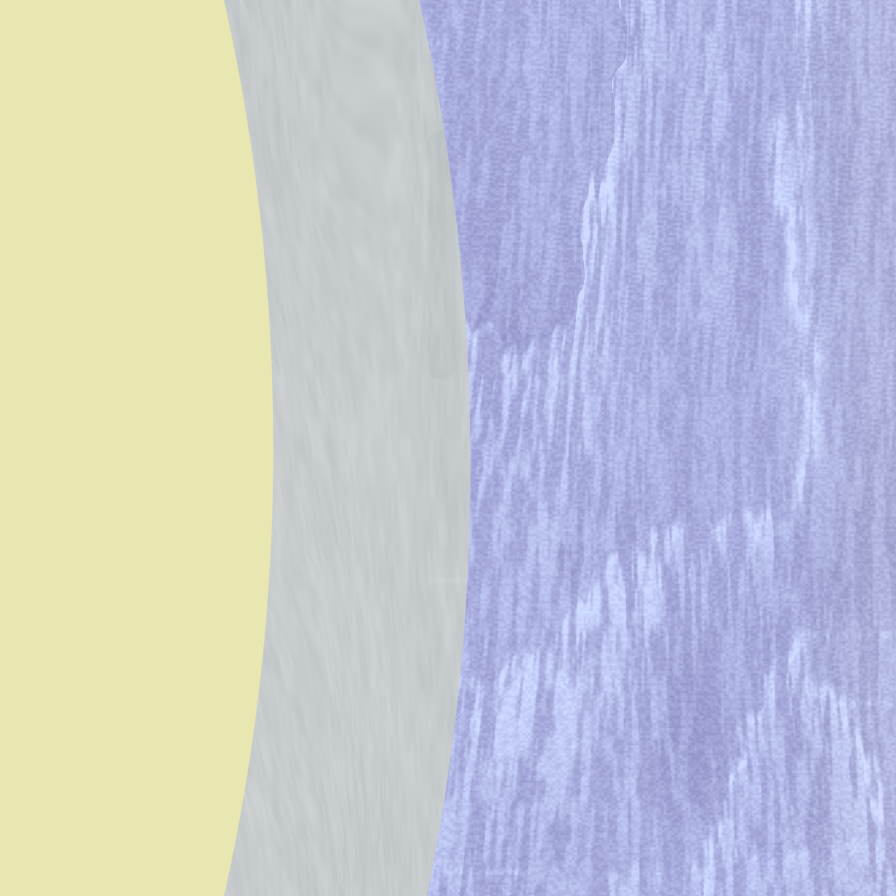
A WebGL 2 fragment shader for this background:

```glsl
#version 300 es
precision highp float;
// Pale yellow disc and grey wood band curving over a lavender wood grain.
uniform vec2 u_resolution;
out vec4 outColor;

const vec3 YELLOW = vec3(0.914, 0.906, 0.694);
const vec3 GREY_DARK = vec3(0.725, 0.745, 0.755);
const vec3 GREY_LIGHT = vec3(0.825, 0.840, 0.843);
const vec3 WOOD_DARK = vec3(0.585, 0.590, 0.795);
const vec3 WOOD_LIGHT = vec3(0.790, 0.835, 0.995);
const vec3 YELLOW_DISC = vec3(-1.995, 0.500, 2.300); // centre, radius
const vec3 GREY_DISC = vec3(-1.875, 0.480, 2.400);
const vec2 FIBRE = vec2(150.0, 15.0);  // grain frequency across, along
const vec2 THREAD = vec2(290.0, 42.0);
const float RAGGED = 0.035;
const float SPECK = 0.40;

float hash(vec2 p) {
  return fract(sin(dot(p, vec2(127.1, 311.7))) * 43758.5453);
}

float noise(vec2 p) {
  vec2 i = floor(p), f = fract(p);
  f = f * f * (3.0 - 2.0 * f);
  return mix(mix(hash(i), hash(i + vec2(1, 0)), f.x),
             mix(hash(i + vec2(0, 1)), hash(i + vec2(1, 1)), f.x), f.y);
}

float discMask(vec2 p, vec3 disc) {
  float soft = 0.8 / u_resolution.y;
  return smoothstep(soft, -soft, length(p - disc.xy) - disc.z);
}

// Bright just under a growth edge, fading with depth
float under(float depth, float fade) {
  return smoothstep(-0.004, 0.010, depth) * exp(-max(depth, 0.0) / fade);
}

float band(float x, float centre, float width) {
  float d = (x - centre) / width;
  return exp(-d * d);
}

// Heights of the three growth edges across the wood
float upperEdge(float x) {
  return 0.642 - 0.028 * smoothstep(0.52, 0.57, x) + 0.036 * smoothstep(0.60, 0.645, x)
       + 0.14 * smoothstep(0.64, 0.662, x) + 0.27 * smoothstep(0.672, 0.705, x);
}

float middleEdge(float x) {
  return 0.245 + 0.045 * smoothstep(0.52, 0.62, x) + 0.10 * smoothstep(0.61, 0.70, x)
       + 0.035 * smoothstep(0.69, 0.77, x);
}

float peakEdge(float x) {
  float left = max(0.89 - x, 0.0), right = max(x - 0.89, 0.0);
  return 0.297 - 1.1 * left - 13.0 * left * left - 1.8 * right;
}

vec3 lavenderWood(vec2 p) {
  // Grain: drifting fibres, thin threads, weave specks
  float x = p.x + 0.025 * noise(p * vec2(5.0, 4.0))
          - 0.10 * (p.y - 0.5) * smoothstep(0.76, 0.56, p.x);
  float fibre = noise(vec2(x, p.y) * FIBRE);
  float thread = noise(vec2(x, p.y) * THREAD);
  float speck = noise(p * vec2(330.0, 360.0)) - 0.5;
  float streak = smoothstep(0.32, 0.68, 0.6 * fibre + 0.4 * thread);
  float cloud = noise(p * vec2(13.0, 5.0) + 7.0) - 0.5;

  // Pale growth patches
  float ragged = RAGGED * (noise(vec2(x * FIBRE.x, p.y * 6.0)) - 0.5);
  float ex = p.x + 0.020 * (noise(p * vec2(40.0, 32.0)) - 0.5);
  float a = upperEdge(ex) + ragged - p.y;
  float b = middleEdge(ex) + ragged - p.y;
  float c = peakEdge(ex) + ragged - p.y;
  float pale = under(a, 0.19) * smoothstep(0.79, 0.70, p.x);
  float fade = mix(0.19, 0.06, smoothstep(0.70, 0.80, p.x));
  pale = max(pale, under(b, fade) * smoothstep(0.91, 0.86, p.x));
  pale = max(pale, max(0.8 * under(c, 0.14), band(c, 0.022, 0.020)));
  pale = max(pale, 0.7 * under(0.02 + 0.12 * (p.x - 0.66) + ragged - p.y, 0.05)
                 * smoothstep(0.64, 0.68, p.x));

  // Long wavering veins on the right
  float sway = 0.012 * (noise(vec2(p.y * 28.0, 3.0)) - 0.5);
  float vein = 0.868 + 0.036 * smoothstep(0.85, 0.55, p.y) - 0.012 * smoothstep(0.52, 0.42, p.y);
  float veins = band(p.x, vein + sway, 0.010) * smoothstep(0.41, 0.46, p.y)
              * smoothstep(0.88, 0.86, p.y);
  veins += 0.8 * smoothstep(0.60, 0.70, p.y) * band(p.x, 0.892 + 0.03 * (p.y - 0.7) + sway, 0.014);
  veins += 0.4 * smoothstep(0.60, 0.75, p.y) * band(p.x, 0.795, 0.025);

  // Dusky hollows
  float dusk = 0.15 * exp(min(a, 0.0) / 0.07) * smoothstep(0.004, -0.004, a);
  dusk += 0.15 * band(p.x, 0.765, 0.035) * band(p.y, 0.18, 0.11);
  dusk += 0.22 * band(p.x, 0.632, 0.012) * band(p.y, 0.375, 0.04);
  dusk += 0.09 * band(p.x, 0.90, 0.09) * band(p.y, 0.36, 0.06);

  // Faint saw marks across the grain
  float saw = band(p.y, 0.291, 0.004) * smoothstep(0.89, 0.92, p.x)
            + band(p.y, 0.215, 0.005) * smoothstep(0.92, 0.95, p.x)
            + band(p.y, 0.026, 0.003) * smoothstep(0.60, 0.56, p.x);

  float tone = 0.41 + 0.25 * (streak - 0.5) + 0.16 * cloud + SPECK * speck - dusk;
  tone += pale * (0.08 + 0.52 * streak) + veins * (0.20 + 0.32 * streak) + 0.4 * saw * thread;
  return mix(WOOD_DARK, WOOD_LIGHT, clamp(tone, -0.15, 1.1))
       + vec3(0.012, 0.008, -0.012) * smoothstep(0.85, 1.0, p.x);
}

vec3 greyWood(vec2 p) {
  float lean = 0.03 + 0.16 * smoothstep(0.46, 0.35, p.x);
  vec2 g = vec2(p.x + lean * (p.y - 0.5) + 0.02 * noise(p * vec2(6.0, 5.0)), p.y);
  float tone = 0.54 + 0.30 * (noise(g * vec2(120.0, 20.0)) - 0.5)
             + 0.34 * (noise(g * THREAD) - 0.5) + 0.12 * (noise(p * vec2(14.0, 4.0)) - 0.5);
  // Darker rounded stain and one pale scratch
  float stain = length(p - vec2(0.493, clamp(p.y, 0.592, 0.84)));
  tone -= 0.24 * smoothstep(0.018, 0.013, stain);
  tone += 0.15 * band(p.y, 0.352, 0.003) * smoothstep(0.47, 0.50, p.x);
  return mix(GREY_DARK, GREY_LIGHT, tone);
}

void main() {
  vec2 p = gl_FragCoord.xy / u_resolution;
  vec3 color = mix(lavenderWood(p), greyWood(p), discMask(p, GREY_DISC));
  outColor = vec4(mix(color, YELLOW, discMask(p, YELLOW_DISC)), 1.0);
}
```
